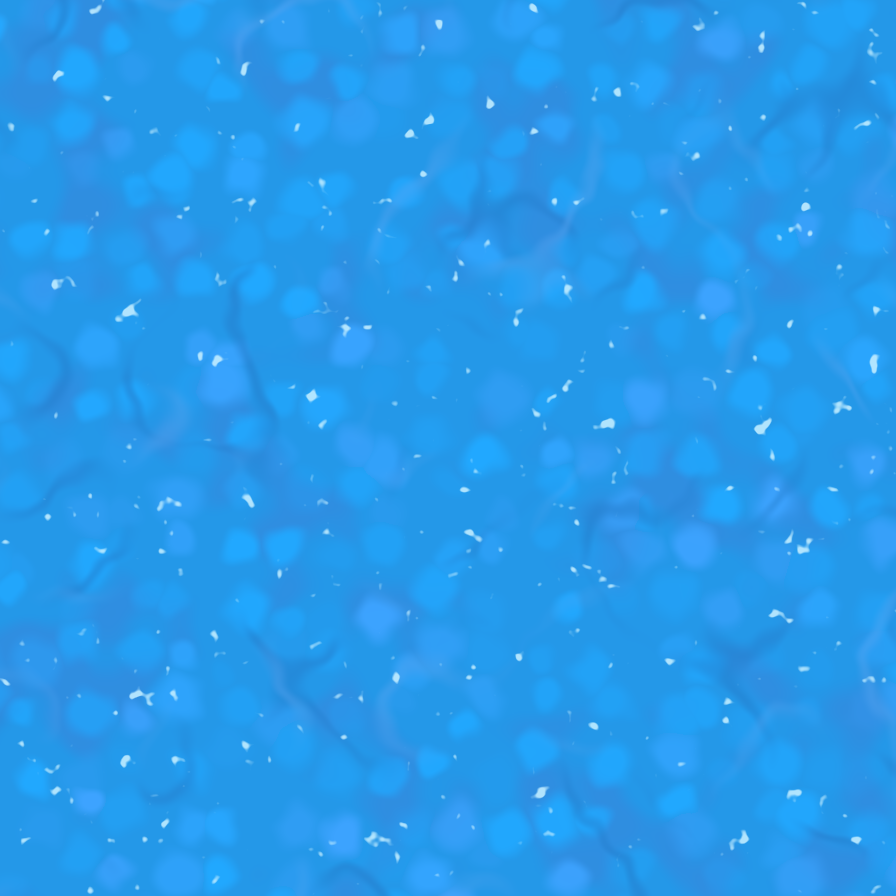
This texture is drawn by a Shadertoy shader. Its source:

```glsl
// Bright blue surface with soft round light patches, faint winding veins
// and clustered white flecks. Patches come from a jittered grid; the veins
// and flecks come from layered gradient noise.

vec2 hash2(vec2 p) {
    vec3 q = fract(vec3(p.xyx) * vec3(0.1031, 0.1030, 0.0973));
    q += dot(q, q.yzx + 33.33);
    return fract((q.xx + q.yz) * q.zy);
}

vec2 gradientAt(vec2 cell) {
    float angle = 6.2832 * hash2(cell + 71.0).x;
    return vec2(cos(angle), sin(angle));
}

float gradientNoise(vec2 p) {
    vec2 i = floor(p), f = fract(p);
    vec2 u = f * f * f * (f * (f * 6.0 - 15.0) + 10.0);
    float a = dot(gradientAt(i), f);
    float b = dot(gradientAt(i + vec2(1, 0)), f - vec2(1, 0));
    float c = dot(gradientAt(i + vec2(0, 1)), f - vec2(0, 1));
    float d = dot(gradientAt(i + vec2(1, 1)), f - vec2(1, 1));
    return mix(mix(a, b, u.x), mix(c, d, u.x), u.y);
}

// Soft patches of varied size: x is strength, y is a tint selector
vec2 softPatches(vec2 p) {
    vec2 cell = floor(p), best = vec2(0.0);
    for (int y = -1; y <= 1; y++)
    for (int x = -1; x <= 1; x++) {
        vec2 id = cell + vec2(x, y);
        vec2 center = id + 0.15 + 0.7 * hash2(id);
        vec2 kind = hash2(id + 137.0);
        float radius = mix(0.34, 0.58, kind.x);
        float reach = length(p - center) / radius;
        float strength = mix(0.15, 1.0, kind.y) * (1.0 - smoothstep(0.4, 1.1, reach));
        if (strength > best.x) best = vec2(strength, fract(kind.x * 7.0));
    }
    return best;
}

// Thin line along the zero contour of the noise, broken up by a mask
float vein(vec2 p, float width) {
    float line = 1.0 - smoothstep(0.0, width, abs(gradientNoise(p)));
    return line * smoothstep(0.0, 0.35, gradientNoise(p * 0.9 + 41.0));
}

// Clustered ragged specks
float flecks(vec2 p) {
    float n = gradientNoise(p * 24.0 + 5.0)
            + 0.9 * gradientNoise(p * 56.0 + 17.0)
            + 0.6 * gradientNoise(p * 105.0 + 29.0);
    return smoothstep(0.62, 0.9, n);
}

void mainImage(out vec4 fragColor, in vec2 fragCoord) {
    vec2 uv = fragCoord / iResolution.y;
    vec2 warp = vec2(gradientNoise(uv * 28.0), gradientNoise(uv * 28.0 + 63.0));
    vec2 bent = uv + 0.012 * warp;

    // Base with darker, slightly violet drifts
    vec3 color = vec3(0.14, 0.595, 0.91);
    float drift = gradientNoise(uv * 6.0 + 9.0) + 0.7 * gradientNoise(uv * 17.0 + 3.0);
    color = mix(color, vec3(0.185, 0.555, 0.88), smoothstep(0.0, 0.5, drift));

    // Light patches
    vec2 glow = softPatches(bent * 17.0);
    vec3 glowColor = mix(vec3(0.13, 0.66, 1.0), vec3(0.24, 0.64, 1.0), smoothstep(0.6, 0.9, glow.y));
    color = mix(color, glowColor, glow.x);

    // Dark and pale veins
    color = mix(color, vec3(0.14, 0.49, 0.80), 0.5 * vein(bent * 7.0 + 11.0, 0.09));
    color = mix(color, vec3(0.36, 0.65, 0.95), 0.35 * vein(bent * 6.0 + 87.0, 0.08));

    // White flecks, brightest in their cores
    float fleck = flecks(uv + 0.003 * warp);
    color = mix(color, vec3(0.74, 0.92, 1.0), 0.92 * fleck);

    fragColor = vec4(color, 1.0);
}
```
